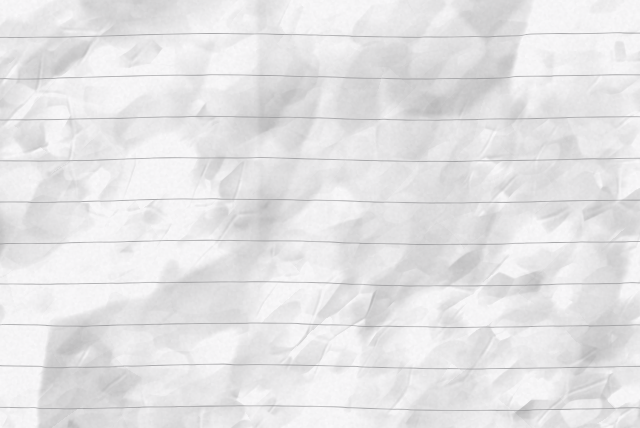
This texture is drawn by a Shadertoy shader. Its source:

```glsl
// Crumpled white notebook paper with ten thin, slightly bent ruled lines.

const vec3  PAPER_TINT    = vec3(0.998, 0.995, 1.0);
const vec3  INK           = vec3(0.57, 0.57, 0.58);
const float PAPER_TONE    = 0.917;
const float DARKEST       = 0.74;
const float BRIGHTEST     = 0.965;
const float LINE_COUNT    = 10.0;
const float LINE_SPACING  = 0.0967;
const float FIRST_LINE    = 0.047;
const float LINE_HALF     = 0.0011;
const float LINE_BEND     = 0.004;
const float LINE_FAN      = 0.007;
const float INK_STRENGTH  = 0.78;
const float FACET_SCALE   = 3.2;
const float FACET_DEPTH   = 0.135;
const int   FACET_LAYERS  = 4;
const float CRINKLE_SCALE = 15.0;
const float CRINKLE_DEPTH = 0.15;
const float CREASE_SCALE  = 8.0;
const float CREASE_DEPTH  = 0.045;
const float GRAIN_SCALE   = 150.0;
const float GRAIN_DEPTH   = 0.02;
const vec2  LIGHT_STEP    = vec2(-0.0018, 0.0026);

vec3 hash3(vec2 p) {
    vec3 q = fract(p.xyx * vec3(0.1031, 0.1030, 0.0973));
    q += dot(q, q.yxz + 33.33);
    return fract((q.xxy + q.yzz) * q.zyx);
}

mat2 rotation(float a) {
    float c = cos(a), s = sin(a);
    return mat2(c, s, -s, c);
}

// Cellular facets: x = shade of randomly tilted planes, y = gap to cell edge.
vec2 facets(vec2 p, float sharpness) {
    vec2 cell = floor(p), f = fract(p);
    float shade = 0.0, total = 0.0, near1 = 8.0, near2 = 8.0;
    for (int j = -1; j <= 1; j++)
    for (int i = -1; i <= 1; i++) {
        vec2 o = vec2(i, j);
        vec2 r = o + hash3(cell + o).xy - f;
        vec3 tilt = hash3(cell + o + 71.7) - 0.5;
        float d = dot(r, r);
        float w = exp(-sharpness * d) + 1e-9;
        shade += w * (0.9 * tilt.z + 1.5 * dot(r, tilt.xy));
        total += w;
        near2 = min(near2, max(near1, d));
        near1 = min(near1, d);
    }
    return vec2(shade / total, sqrt(near2) - sqrt(near1));
}

// Layered sines that keep folds from running straight.
vec2 warp(vec2 p) {
    vec2 q = p;
    float freq = 6.0, amp = 0.016;
    for (int i = 0; i < 6; i++) {
        q += amp * sin(rotation(0.9 * float(i)) * q.yx * freq + vec2(1.3, 4.1) * float(i + 1));
        freq *= 1.9;
        amp *= 0.5;
    }
    return q;
}

// Shadow beside the fold from a to b: right-hand side, or left if side is -1.
float foldShadow(vec2 p, vec2 a, vec2 b, float width, float side) {
    vec2 dir = b - a;
    float t = dot(p - a, dir) / dot(dir, dir);
    float d = side * dot(p - a, normalize(vec2(dir.y, -dir.x)));
    float ends = smoothstep(-0.05, 0.2, t) * (1.0 - smoothstep(0.8, 1.1, t));
    return smoothstep(-0.006, 0.01, d) * exp(-max(d, 0.0) / width) * ends;
}

// Thin ridges along cell borders.
float creases(vec2 p) {
    vec2 q = rotation(-0.9) * p * CREASE_SCALE * vec2(0.7, 1.3);
    return 1.0 - smoothstep(0.0, 0.09, facets(q, 20.0).y);
}

void mainImage(out vec4 fragColor, in vec2 fragCoord) {
    float pixel = 1.0 / iResolution.y;
    vec2 p = fragCoord * pixel;
    vec2 q = warp(p);

    // Facets, stretched along steep diagonals and crisper in some areas
    float relief = 0.0, scale = FACET_SCALE, depth = FACET_DEPTH;
    float sharpness = 36.0 + 22.0 * sin(q.x * 6.0 + 3.0 * q.y);
    for (int i = 0; i < FACET_LAYERS; i++) {
        vec2 s = rotation(-1.15 + 0.25 * float(i)) * q;
        relief += depth * facets(s * scale * vec2(0.75, 1.3) + 13.7 * float(i), sharpness).x;
        scale *= 1.8;
        depth *= 0.64;
    }

    // Patches of small crinkles with thin, broken ridges
    float patches = smoothstep(0.02, 0.4, facets(q * 5.0 + 31.0, 8.0).x + 0.4 * facets(q * 19.0, 8.0).x);
    float crinkle = CRINKLE_DEPTH * facets(rotation(-0.7) * q * CRINKLE_SCALE * vec2(0.7, 1.4), 40.0).x;
    crinkle += CREASE_DEPTH * (creases(q + LIGHT_STEP) - creases(q - LIGHT_STEP));

    // Long folds
    vec2 f = mix(p, q, 0.5);
    float shadow = 0.055 * foldShadow(f, vec2(0.60, 0.40), vec2(0.60, 1.08), 0.09, 1.0)
                 + 0.045 * foldShadow(f, vec2(0.61, 0.41), vec2(0.78, 0.86), 0.09, -1.0)
                 + 0.070 * foldShadow(f, vec2(1.10, 0.30), vec2(1.25, 0.82), 0.16, -1.0)
                 + 0.080 * foldShadow(f, vec2(0.36, 0.32), vec2(0.58, 0.44), 0.025, 1.0);

    float grain = GRAIN_DEPTH * facets(p * GRAIN_SCALE, 6.0).x;
    float tone = PAPER_TONE + relief - shadow + crinkle * patches;
    vec3 color = PAPER_TINT * (clamp(tone, DARKEST, BRIGHTEST) + grain);

    // Ruled lines follow the bent sheet and fan out slightly to the right
    float bend = LINE_BEND * cos((p.x - 0.6) * 6.5 + 0.7 * p.y) + 0.015 * relief;
    bend -= LINE_FAN * (0.8 - p.y) * (p.x - 0.75);
    float row = (p.y - bend - FIRST_LINE) / LINE_SPACING;
    float nearest = clamp(round(row), 0.0, LINE_COUNT - 1.0);
    float dist = abs(row - nearest) * LINE_SPACING;
    float ink = clamp((LINE_HALF - dist) / pixel + 0.5, 0.0, 1.0);
    float wear = 0.85 + 0.15 * sin(p.x * 23.0 + nearest * 2.4) * sin(p.x * 61.0 + nearest);
    fragColor = vec4(mix(color, INK, ink * INK_STRENGTH * wear), 1.0);
}
```
